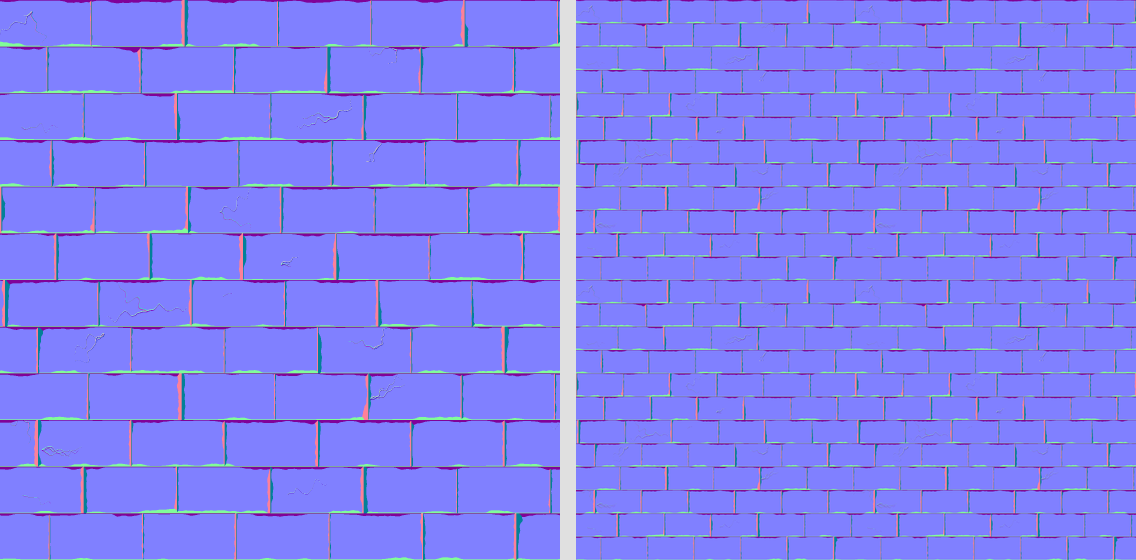
Left, the tile; right, the same tile 2 across and 2 down.
This texture map is drawn by a WebGL 2 fragment shader. Its source:

```glsl
#version 300 es
precision highp float;
// Tangent-space normal map of a worn brick wall, 6 bricks by 12 courses.
// Each brick gets four bevels of noisy width, a few chipped corners and
// forked cracks; their tilts are summed, normalised and encoded as colour.
uniform vec2 u_resolution;
out vec4 fragColor;

const vec2 BRICK_COUNT = vec2(6.0, 12.0);
const vec2 BRICK_SIZE = vec2(2.0, 1.0);   // in units of brick height
const float THIN_BEVEL = 0.017;
const float BEVEL_SLOPE = 5.0;
const int SAMPLES = 3;

// Joint position of each course, bottom to top, as a fraction of a brick
const float COURSE_SHIFT[12] = float[12](0.531, 0.898, 0.406, 0.945, 0.406, 0.055,
                                         0.602, 0.016, 0.555, 0.898, 0.508, 0.977);

vec2 hash2(vec2 p) {
    vec3 a = fract(p.xyx * vec3(0.1031, 0.1030, 0.0973));
    a += dot(a, a.yzx + 33.33);
    return fract((a.xx + a.yz) * a.zy);
}

float cornerGradient(vec2 cell, vec2 offset, float period) {
    cell.x = mod(cell.x, period);
    float angle = 6.28319 * hash2(cell + 7.0).x;
    return dot(vec2(cos(angle), sin(angle)), offset);
}

// Gradient noise that wraps along x
float gradientNoise(vec2 p, float period) {
    vec2 i = floor(p), f = fract(p);
    vec2 u = f * f * f * (f * (f * 6.0 - 15.0) + 10.0);
    vec2 e = vec2(1.0, 0.0);
    float low = mix(cornerGradient(i, f, period), cornerGradient(i + e, f - e, period), u.x);
    float high = mix(cornerGradient(i + e.yx, f - e.yx, period), cornerGradient(i + 1.0, f - 1.0, period), u.x);
    return mix(low, high, u.y);
}

// Bevel width at a point along an edge: thin, with wide ragged stretches
float bevelWidth(float along, float line, float period, float wear, float threshold) {
    float worn = smoothstep(threshold, threshold + 0.3, gradientNoise(vec2(along, line + 0.5), period));
    float ragged = gradientNoise(vec2(along * 6.0, line + 60.5), period * 6.0);
    return THIN_BEVEL + worn * (wear + 0.025 * ragged);
}

// Keeps the bevel that cuts deepest at this point
void cutBevel(float depth, vec2 direction, inout float deepest, inout vec2 tilt) {
    if (depth > deepest) {
        deepest = depth;
        tilt = direction * BEVEL_SLOPE;
    }
}

// Tilt of a tapering V-groove running from start to end
vec2 crackTilt(vec2 q, vec2 start, vec2 end, float width, float seed) {
    float len = clamp(length(end - start), 0.2, 0.85);
    vec2 dir = normalize(end - start + 0.001);
    vec2 normal = vec2(-dir.y, dir.x);
    float t = dot(q - start, dir);
    if (t < 0.0 || t > len) return vec2(0.0);
    float wiggle = min(t, 0.25) * gradientNoise(vec2(t * 6.0, seed + 0.5), 64.0);
    float s = dot(q - start, normal) + wiggle;
    float inside = step(abs(s), width * (1.0 - 0.8 * t / len));
    return -normal * sign(s) * inside * 1.5;
}

vec2 wallTilt(vec2 uv) {
    // Brick lookup
    float row = mod(floor(uv.y * BRICK_COUNT.y), BRICK_COUNT.y);
    float x = uv.x * BRICK_COUNT.x - COURSE_SHIFT[int(row)];
    float col = mod(floor(x), BRICK_COUNT.x);
    vec2 id = vec2(col, row);
    vec2 q = vec2(fract(x), fract(uv.y * BRICK_COUNT.y)) * BRICK_SIZE;

    // One chipped corner on some bricks
    vec2 chance = hash2(id + 31.0);
    vec2 corner = step(0.5, hash2(id + 53.0));
    float chip = 0.13 * chance.y * step(0.68, chance.x);
    vec2 flare = chip * exp(-4.5 * abs(q - corner * BRICK_SIZE));
    flare *= 1.0 + 0.9 * gradientNoise(q * 9.0 + id * 20.0, 512.0);

    // Bevels; both sides of a vertical joint share its wear
    float wearLeft = hash2(id + 11.0).x;
    float wearRight = hash2(vec2(mod(col + 1.0, BRICK_COUNT.x), row) + 11.0).x;
    float line = 100.0 + 2.0 * (row * BRICK_COUNT.x + col);
    float left = bevelWidth(q.y * 1.6, line, 64.0, 0.06 * wearLeft * wearLeft, -0.3);
    float right = bevelWidth(q.y * 1.6, line + 1.0, 64.0, 0.06 * wearRight * wearRight, -0.3);
    float bottom = bevelWidth(uv.x * 18.0, row * 2.0, 18.0, 0.04, -0.03);
    float top = bevelWidth(uv.x * 18.0, row * 2.0 + 1.0, 18.0, 0.04, -0.03);
    vec2 low = vec2(left, bottom) + flare.yx * (1.0 - corner);
    vec2 high = vec2(right, top) + flare.yx * corner;
    vec2 toHigh = BRICK_SIZE - q;
    float deepest = 0.0;
    vec2 tilt = vec2(0.0);
    cutBevel(low.x - q.x, vec2(-1.0, 0.0), deepest, tilt);
    cutBevel(high.x - toHigh.x, vec2(1.0, 0.0), deepest, tilt);
    cutBevel(low.y - q.y, vec2(0.0, -1.0), deepest, tilt);
    cutBevel(high.y - toHigh.y, vec2(0.0, 1.0), deepest, tilt);

    // Cracks fork from one point on a few bricks
    vec2 crack = hash2(id + 71.0);
    if (crack.x > 0.8 && deepest <= 0.0) {
        vec2 start = hash2(id + 83.0) * vec2(2.0, 0.8) + vec2(0.0, 0.2);
        for (float i = 0.0; i < 1.0 + floor(crack.y * 3.0); i++) {
            vec2 end = hash2(id + 97.0 + i * 17.0) * BRICK_SIZE;
            tilt += crackTilt(q, start, end, mix(0.008, 0.02, crack.y), line + i * 40.0);
        }
    }
    return tilt;
}

void main() {
    // Average encoded normals over the pixel; green points down
    vec3 sum = vec3(0.0);
    for (int i = 0; i < SAMPLES * SAMPLES; i++) {
        vec2 jitter = (vec2(i % SAMPLES, i / SAMPLES) + 0.5) / float(SAMPLES) - 0.5;
        vec2 tilt = wallTilt((gl_FragCoord.xy + jitter) / u_resolution);
        sum += normalize(vec3(tilt.x, -tilt.y, 1.0)) * 0.5 + 0.5;
    }
    fragColor = vec4(sum / float(SAMPLES * SAMPLES), 1.0);
}
```
